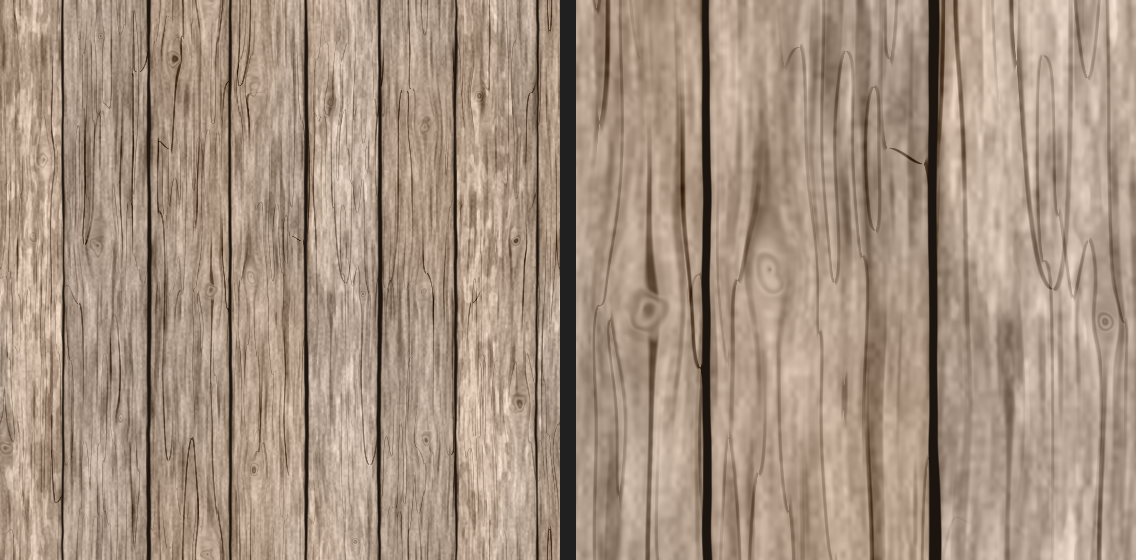
Left, the full canvas; right, a detail of the centre.
Reproduce this texture procedurally as a WebGL 2 fragment shader.

```glsl
#version 300 es
precision highp float;

uniform vec2 u_resolution;
out vec4 fragColor;

const float PLANKS = 7.0;

float hash(vec2 p) {
    vec3 a = fract(vec3(p.xyx) * 0.1031);
    a += dot(a, a.yzx + 33.33);
    return fract((a.x + a.y) * a.z);
}

// Value noise that wraps vertically; freq.y must be whole
float noise(vec2 q, vec2 freq) {
    vec2 p = q * freq;
    vec2 i = floor(p);
    vec2 f = p - i;
    f = f * f * (3.0 - 2.0 * f);
    float y0 = mod(i.y, freq.y);
    float y1 = mod(i.y + 1.0, freq.y);
    return mix(mix(hash(vec2(i.x, y0)), hash(vec2(i.x + 1.0, y0)), f.x),
               mix(hash(vec2(i.x, y1)), hash(vec2(i.x + 1.0, y1)), f.x), f.y);
}

// Joint position: an even spacing with a slow drift in plank width
float joint(float i) {
    return 0.112 + i / PLANKS + 0.013 * sin(i * 6.28318 / PLANKS);
}

// Dark lines of even width along the upright contours of stretched noise
float cracks(vec2 q, vec2 freq, float width) {
    float n = noise(q, freq);
    float slope = abs(noise(q + vec2(0.0005, 0.0), freq) - n) / 0.0005;
    float dist = abs(n - 0.5) / (slope + 0.05);
    float patches = smoothstep(0.3, 0.75, noise(q + 5.0, vec2(31.0, 6.0)));
    return (1.0 - smoothstep(width * 0.25, width, dist)) * patches;
}

void main() {
    vec2 uv = gl_FragCoord.xy / u_resolution;
    float px = 1.0 / u_resolution.x;

    // Find the plank and the distance to the nearest wavering joint
    float count = 0.0;
    float gap = 1.0;
    for (float i = -1.0; i <= PLANKS; i++) {
        float id = mod(i + PLANKS, PLANKS);
        vec2 along = vec2(id * 3.7 + 0.4, uv.y);
        float x = joint(i) + 0.004 * (noise(along, vec2(1.0, 4.0)) - 0.5)
                + 0.0015 * (noise(along, vec2(3.0, 40.0)) - 0.5);
        float halfWidth = mix(0.0014, 0.0033, hash(vec2(id, 8.0)))
                        * mix(0.6, 1.3, noise(along, vec2(7.0, 9.0)));
        gap = min(gap, abs(uv.x - x) - halfWidth);
        if (i >= 0.0) count += step(x, uv.x);
    }
    float plank = mod(count, PLANKS);
    float left = joint(count - 1.0);
    float width = joint(count) - left;
    vec2 local = vec2(uv.x - left, uv.y);
    vec2 q = local + vec2(plank * 3.7 + 1.0, 0.0);
    q.x += 0.012 * (noise(q, vec2(7.0, 3.0)) - 0.5);
    q.x += 0.004 * (noise(q, vec2(16.0, 12.0)) - 0.5);

    // Knots push the grain aside and carry rings around a dark core
    float knotMask = 0.0;
    float knotShade = 0.0;
    for (float j = 0.0; j < 3.0; j++) {
        vec2 seed = vec2(plank * 5.0 + 2.0, j * 7.0 + 3.0);
        vec2 center = vec2(width * mix(0.2, 0.8, hash(seed)),
                           (j + hash(seed + 11.0)) / 3.0);
        float r = mix(0.006, 0.017, hash(seed + 23.0));
        vec2 d = local - center;
        d.y -= round(d.y);
        vec2 e = d / (r * vec2(1.7, 3.2));
        q.x -= 0.75 * d.x * exp(-dot(e, e));
        float dist = length(d * vec2(1.0, 0.8)) / r;
        dist += 0.7 * (noise(local, vec2(95.0)) - 0.5);
        float mask = 1.0 - smoothstep(0.7, 1.1, dist);
        float core = exp(-dist * dist * 9.0) * hash(seed + 37.0);
        knotMask = max(knotMask, mask);
        knotShade += mask * (0.04 - 0.13 * (0.5 + 0.5 * sin(dist * 12.0))) - 0.35 * core;
    }

    // Blotches, fibres and fine speckle
    float tone = 0.04 * (hash(vec2(plank, 41.0)) - 0.5) + 0.045;
    tone += 0.09 * (noise(q, vec2(14.0, 4.0)) - 0.5);
    tone += 0.07 * (noise(q, vec2(35.0, 13.0)) - 0.5);
    tone += 0.09 * (noise(q, vec2(95.0, 7.0)) - 0.5);
    tone += 0.15 * (noise(q, vec2(210.0, 18.0)) - 0.5);
    tone += 0.13 * (noise(q + 3.0, vec2(290.0, 45.0)) - 0.5);
    tone += 0.09 * (noise(q + 0.003 * noise(q, vec2(70.0)), vec2(310.0, 210.0)) - 0.5);
    tone -= 0.17 * smoothstep(0.6, 0.95, noise(q + 7.0, vec2(190.0, 11.0)));

    // Pale, ragged wear, strongest on three of the planks
    float wear = plank == 0.0 || plank == 6.0 ? 1.0 : plank == 4.0 ? 0.7 : 0.15;
    float band = exp(-pow((local.x / width - (plank == 6.0 ? 0.35 : 0.62)) * 3.2, 2.0));
    float rag = 0.35 * noise(q, vec2(24.0, 5.0)) + 0.33 * noise(q, vec2(85.0, 21.0))
              + 0.32 * noise(q, vec2(190.0, 60.0));
    tone += 0.13 * wear * smoothstep(0.5, 0.62, rag + 0.16 * (band - 0.5));

    // Long splits and fine hairlines
    float split = cracks(q, vec2(48.0, 3.0), 0.0021);
    float hair = cracks(q + 2.0, vec2(115.0, 7.0), 0.0015);
    tone -= (0.32 * split + 0.16 * hair) * (1.0 - 0.8 * knotMask);
    tone += knotShade;

    // Worn shading beside the joints
    tone -= 0.12 * exp(-max(gap, 0.0) / 0.003);

    vec3 wood = vec3(0.65, 0.57, 0.50) + tone;
    wood += vec3(0.010, 0.0, -0.013) * (2.0 * noise(q, vec2(9.0, 3.0)) - 1.0);
    wood = max(wood, vec3(0.13, 0.09, 0.06));
    vec3 shadow = vec3(0.11, 0.08, 0.055);
    fragColor = vec4(mix(shadow, wood, smoothstep(-px, px, gap)), 1.0);
}
```
